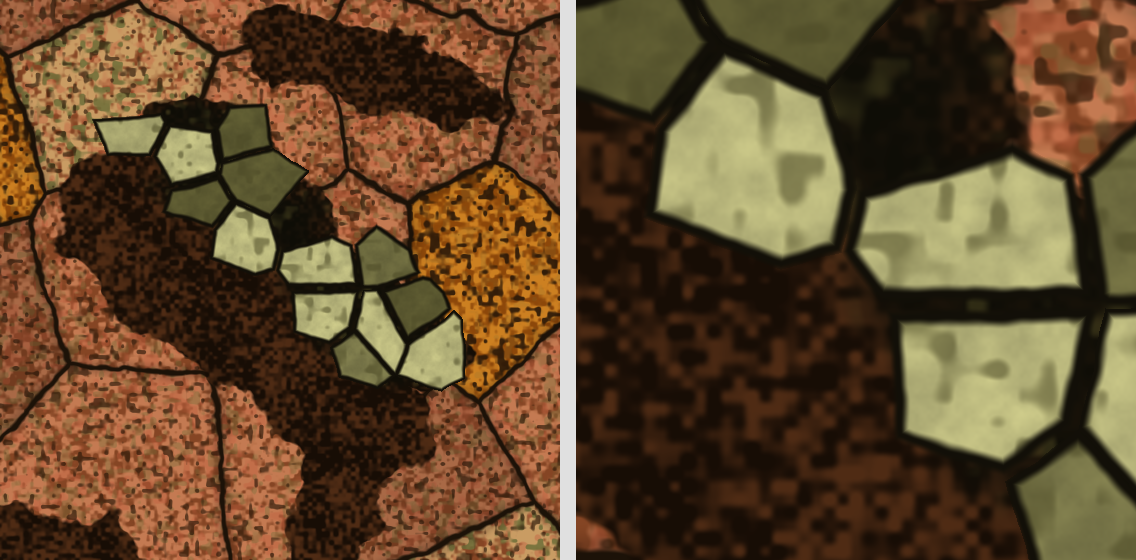
Left, the full canvas; right, a detail of the centre.
Give the GLSL for this texture, as a WebGL 1 fragment shader.

```glsl
precision highp float;
// Draws a rock thin section: speckled grains, dark matrix and a cluster of pale crystals.
uniform vec2 u_resolution;

const float GRAIN_SCALE = 3.0;
const float CRYSTAL_SCALE = 10.0;

struct Cell { vec2 id; float edge; };

float hash(vec2 p) {
  vec3 q = fract(p.xyx * 0.1031);
  q += dot(q, q.yzx + 33.33);
  return fract((q.x + q.y) * q.z);
}

vec2 hash2(vec2 p) {
  return vec2(hash(p + 11.0), hash(p + vec2(47.0, 83.0)));
}

float noise(vec2 p) {
  vec2 i = floor(p), f = fract(p);
  f = f * f * (3.0 - 2.0 * f);
  vec2 e = vec2(0.0, 1.0);
  return mix(mix(hash(i), hash(i + e.yx), f.x),
             mix(hash(i + e.xy), hash(i + e.yy), f.x), f.y);
}

float fbm(vec2 p) {
  float sum = 0.0, amp = 0.53;
  for (int i = 0; i < 4; i++) {
    sum += amp * noise(p);
    p = p * 2.03 + 17.3;
    amp *= 0.5;
  }
  return sum;
}

// Nearest cell and the distance to its straight border, in cell units
Cell voronoi(vec2 p, float jitter) {
  vec2 base = floor(p), toSite = vec2(0.0), id = base;
  float best = 9.0;
  for (int y = -1; y <= 1; y++) for (int x = -1; x <= 1; x++) {
    vec2 c = base + vec2(x, y);
    vec2 r = c + 0.5 + jitter * (hash2(c) - 0.5) - p;
    if (dot(r, r) < best) { best = dot(r, r); toSite = r; id = c; }
  }
  float edge = 9.0;
  for (int y = -2; y <= 2; y++) for (int x = -2; x <= 2; x++) {
    vec2 c = id + vec2(x, y);
    vec2 r = c + 0.5 + jitter * (hash2(c) - 0.5) - p;
    vec2 d = r - toSite;
    if (dot(d, d) > 0.0001) edge = min(edge, dot(0.5 * (r + toSite), normalize(d)));
  }
  return Cell(id, edge);
}

float capsule(vec2 p, vec2 a, vec2 b, float radius) {
  vec2 ab = b - a;
  return length(p - a - ab * clamp(dot(p - a, ab) / dot(ab, ab), 0.0, 1.0)) - radius;
}

float specks(vec2 uv, float scale, float low, float high) {
  return smoothstep(low, high, noise(uv * scale + scale));
}

vec3 grainColor(vec2 uv, vec2 id) {
  float kind = mod(id.x + 3.0 * id.y, 7.0);
  float orange = 1.0 - step(0.5, abs(kind - 5.0));
  float tan_ = 1.0 - step(0.5, abs(kind - 6.0));
  float dull = 1.0 - step(0.5, abs(kind - 2.0));
  vec3 deep = mix(vec3(0.52, 0.27, 0.14), vec3(0.55, 0.28, 0.04), orange);
  vec3 light = mix(vec3(0.77, 0.48, 0.32), vec3(0.80, 0.50, 0.13), orange);
  light = mix(light, vec3(0.79, 0.61, 0.39), tan_);
  float grit = 0.6 * noise(uv * 140.0) + 0.4 * noise(uv * 60.0);
  grit += 0.35 * (fbm(uv * 6.0 + id) - 0.5) + 0.08 * tan_;
  vec3 col = mix(deep, light, smoothstep(0.28, 0.66, grit));
  col = mix(col, vec3(0.75, 0.36, 0.24), 0.4 * (1.0 - orange) * specks(uv, 75.0, 0.55, 0.8));
  col = mix(col, vec3(0.43, 0.43, 0.22), (0.35 + 0.5 * tan_ - 0.2 * orange) * specks(uv, 88.0, 0.58, 0.8));
  col = mix(col, vec3(0.16, 0.09, 0.03), (0.65 + 0.25 * orange) * specks(uv, 105.0, 0.62 - 0.07 * orange, 0.86));
  return col * (1.0 - 0.14 * dull);
}

vec3 matrixColor(vec2 uv, float clusterDist) {
  float grit = 0.55 * noise(uv * 130.0) + 0.45 * fbm(uv * 16.0);
  vec3 col = mix(vec3(0.09, 0.05, 0.02), vec3(0.31, 0.17, 0.08), smoothstep(0.33, 0.8, grit));
  vec3 pore = mix(vec3(0.05, 0.05, 0.025), vec3(0.20, 0.19, 0.09), specks(uv, 70.0, 0.55, 0.95));
  return mix(col, pore, 0.85 * smoothstep(0.02, -0.05, clusterDist));
}

vec3 crystalColor(vec2 uv, vec2 id) {
  float tone = hash(id + 5.0);
  vec3 col = mix(vec3(0.36, 0.35, 0.19), vec3(0.73, 0.72, 0.49), smoothstep(0.2, 0.55, tone));
  col = mix(col, vec3(0.22, 0.48, 0.30), 0.6 * step(0.93, tone) * specks(uv, 30.0, 0.35, 0.6));
  col *= 0.84 + 0.3 * fbm(uv * 50.0);
  return mix(col, vec3(0.30, 0.29, 0.15), 0.55 * specks(uv, 65.0, 0.62, 0.9));
}

void main() {
  vec2 uv = gl_FragCoord.xy / min(u_resolution.x, u_resolution.y);
  float soft = max(0.003, 1.0 / min(u_resolution.x, u_resolution.y));
  vec2 ragged = vec2(fbm(uv * 14.0), fbm(uv * 14.0 + 31.0)) - 0.5;

  // Large grains with thin dark seams
  Cell grain = voronoi((uv + 0.035 * ragged) * GRAIN_SCALE, 0.75);
  float seam = grain.edge / GRAIN_SCALE;
  vec3 col = grainColor(uv, grain.id) * mix(0.8, 1.0, smoothstep(0.0, 0.025, seam));
  col = mix(vec3(0.11, 0.07, 0.03), col, smoothstep(0.002, 0.004 + soft, seam));

  // Diagonal matrix band and its side pockets
  vec2 q = uv + 0.11 * ragged;
  float band = capsule(q, vec2(0.22, 0.62), vec2(0.66, 0.22), 0.115);
  band = min(band, capsule(q, vec2(0.47, 0.93), vec2(0.84, 0.84), 0.06));
  band = min(band, capsule(q, vec2(0.58, 0.0), vec2(0.64, 0.2), 0.075));
  band = min(band, capsule(q, vec2(0.0, 0.04), vec2(0.18, 0.03), 0.06));
  vec2 clusterStart = vec2(0.33, 0.74), clusterEnd = vec2(0.73, 0.38);
  float cluster = capsule(q, clusterStart, clusterEnd, 0.09);
  float dark = smoothstep(soft, -2.0 * soft, min(band, cluster));
  col = mix(col, matrixColor(uv, cluster), dark);

  // Pale angular crystals in the cluster
  Cell crystal = voronoi((uv + 0.012 * ragged) * CRYSTAL_SCALE, 0.85);
  float reach = capsule((crystal.id + 0.5) / CRYSTAL_SCALE, clusterStart, clusterEnd, 0.11);
  float present = step(reach, 0.0) * step(hash(crystal.id + 71.0), 0.72);
  float facet = crystal.edge / CRYSTAL_SCALE - 0.004 - 0.008 * hash(crystal.id + 23.0);
  col = mix(col, vec3(0.07, 0.06, 0.03), present * smoothstep(-0.006 - soft, -0.004, facet));
  col = mix(col, crystalColor(uv, crystal.id), present * smoothstep(-soft, soft, facet));

  gl_FragColor = vec4(col, 1.0);
}
```
